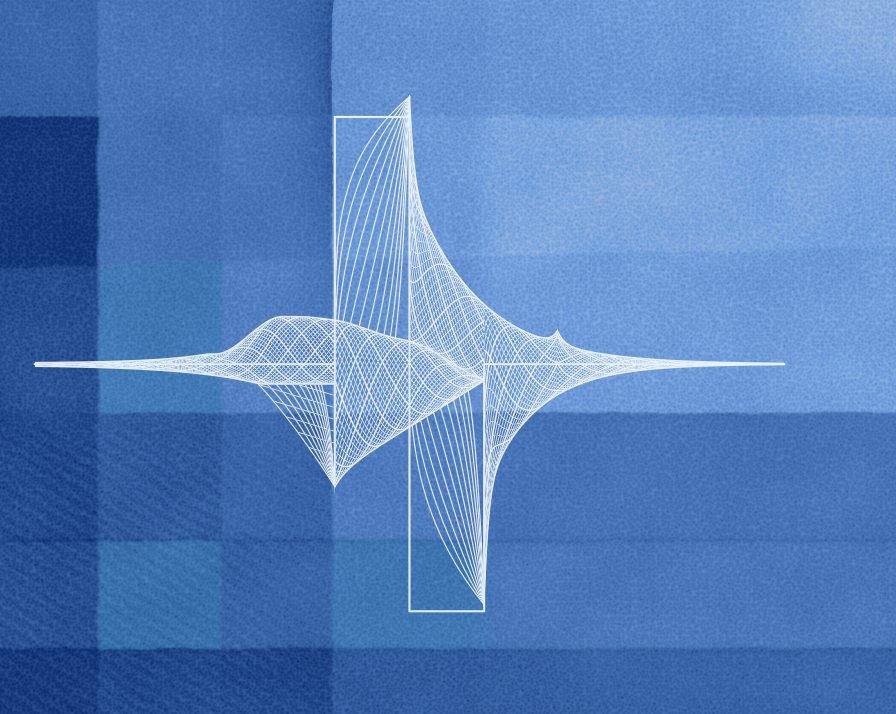
A WebGL 1 fragment shader for this background:

```glsl
precision highp float;
// A white string-art pulse over a patchwork of blue watercolour tiles.
// Strands are phase-shifted cosines between two envelopes; tiles are blended
// tones roughened by layered sines and cellular grain.
uniform vec2 u_resolution;
#define CENTER vec2(0.457, 0.490)
#define UNITS_ACROSS 12.0
#define STRANDS 36
#define FAN_LINES 11
#define FINE 0.011
#define BOLD 0.022
#define FRAME 0.028
#define PULSE 3.31
#define GRAIN 0.75
#define WOBBLE 0.0025
const float STEP = 0.002;

float hash(vec2 c) { return fract(sin(dot(c, vec2(127.1, 311.7))) * 43758.5); }

// Distance to the nearest scattered point.
float cellular(vec2 p) {
  vec2 cell = floor(p);
  float nearest = 1.0;
  for (int j = -1; j <= 1; j++)
    for (int i = -1; i <= 1; i++) {
      vec2 g = cell + vec2(float(i), float(j));
      nearest = min(nearest, length(g + vec2(hash(g), hash(g + 57.0)) - p));
    }
  return nearest;
}

float wash(vec2 p) {
  float sum = 0.0, amp = 0.5;
  for (int i = 0; i < 5; i++) {
    sum += amp * sin(p.x + 1.7 * sin(p.y)) * cos(p.y - 0.6 * p.x);
    p = mat2(1.6, 1.2, -1.2, 1.6) * p + 3.1;
    amp *= 0.62;
  }
  return sum;
}

// Blue scale: 0 is navy, 3 is sky, 4 is pale.
vec3 blues(float t) {
  vec3 c = mix(vec3(0.09, 0.23, 0.49), vec3(0.21, 0.38, 0.64), clamp(t, -0.3, 1.0));
  c = mix(c, vec3(0.31, 0.49, 0.75), clamp(t - 1.0, 0.0, 1.0));
  c = mix(c, vec3(0.45, 0.63, 0.87), clamp(t - 2.0, 0.0, 1.0));
  return mix(c, vec3(0.65, 0.75, 0.88), clamp(t - 3.0, 0.0, 1.0));
}

float edge(float at, float v) { return smoothstep(at - 0.003, at + 0.003, v); }

// Tone along one row of five tiles.
float row(float x, vec4 tiles, float last) {
  float t = mix(mix(tiles.x, tiles.y, edge(0.109, x)), tiles.z, edge(0.247, x));
  return mix(mix(t, tiles.w, edge(0.371, x)), last, smoothstep(0.52, 0.56, x));
}

vec3 paper(vec2 uv, vec2 p) {
  vec2 w = uv + WOBBLE * vec2(wash(p * 25.0), wash(p * 25.0 + 40.0));
  float t = row(w.x, vec4(0.0, 0.4, 0.3, 0.9), 1.1);
  float low = edge(0.091, w.y), mid = edge(0.243, w.y), high = edge(0.422, w.y);
  t = mix(t, row(w.x, vec4(0.6, 1.4, 1.1, 1.6), 1.8), low);
  t = mix(t, row(w.x, vec4(0.4, 0.9, 1.2, 2.0), 1.7), mid);
  t = mix(t, row(w.x, vec4(0.5, 1.7, 2.1, 2.6), 2.95), high);
  float upper = edge(0.64 + 0.03 * (w.x - 0.5), w.y);
  t = mix(t, row(w.x, vec4(0.0, 1.7, 1.9, 2.85), 3.2), upper);
  t = mix(t, row(w.x, vec4(1.2, 1.8, 1.7, 2.6), 2.8), edge(0.837, w.y));
  // Pooled pigment at the seams, pale upper right corner.
  t -= 0.9 * exp((w.x - 0.371) * 32.0) * step(w.x, 0.371) * smoothstep(0.4, 0.9, w.y);
  t -= 0.4 * (exp(-abs(w.y - 0.243) * 350.0) + exp(-abs(w.y - 0.091) * 350.0));
  t += 0.7 * smoothstep(0.25, 0.0, length(uv - 1.0));
  // Mottling, speckle and diagonal brush hatching.
  float hatch = sin((p.x * 0.6 + p.y) * 330.0 + 3.0 * wash(p * 9.0));
  t += 0.12 * hatch * smoothstep(0.45, 0.35, uv.y) * smoothstep(0.5, 0.2, uv.x);
  t += 0.2 * wash(p * 14.0) + 0.12 * wash(p * 4.0) + GRAIN * (cellular(p * 210.0) - 0.45);
  t -= 0.3 * smoothstep(0.22, 0.05, cellular(p * 75.0));
  float teal = mix(low * row(w.x, vec4(0.0, 1.0, 0.0, 1.0), 0.0), 0.0, mid);
  teal += high * (1.0 - upper) * row(w.x, vec4(0.0, 1.0, 0.0, 0.0), 0.0);
  return blues(t) + teal * vec3(-0.02, 0.025, 0.0);
}

// Line coverage from vertical offset and slope.
float stroke(float dy, float slope, float width) {
  float d = abs(dy) / sqrt(1.0 + slope * slope);
  return clamp((0.5 * width - d) * u_resolution.x / UNITS_ACROSS + 0.5, 0.0, 1.0);
}

float bar(vec2 q, float x0, float y0, float x1, float y1) {
  return stroke(length(q - clamp(q, vec2(x0, y0), vec2(x1, y1))), 0.0, FRAME);
}

// Lower and upper envelope: 0 left lens, 1 middle lobe, 2 skirt, 3 right tail.
vec2 span(float x, float part) {
  if (part < 0.5) return vec2(-0.015 - 0.25 * exp(min(x + 2.0, 0.0)), 0.015 + 0.12 * exp(1.4 * min(x + 2.7, 0.0))
    + 0.5 * smoothstep(-2.6, -1.7, x) - 0.08 * smoothstep(-1.5, -0.6, x));
  float crest = 0.61 - 0.3 * smoothstep(-1.2, 0.1, x) - 0.53 * smoothstep(-0.1, 1.15, x);
  if (part < 1.5) return vec2(-0.22 - 0.62 * (1.0 - x) - 0.18 * exp(-6.0 * (x + 1.0)), crest);
  float decay = 2.45 * exp(-1.12 * x) + 1.15 * exp(-18.0 * x);
  if (part < 2.5) return vec2(crest, decay);
  return vec2(-1.7 * exp(1.45 - 1.45 * x) - 1.5 * exp(18.0 - 18.0 * x), decay + 0.18 * exp(-11.0 * abs(x - 1.98)));
}

float mesh(vec2 q, float part, float turn) {
  vec2 s0 = span(q.x, part), s1 = span(q.x + STEP, part), slope = (s1 - s0) / STEP;
  float ink = max(stroke(q.y - s0.x, slope.x, BOLD), stroke(q.y - s0.y, slope.y, BOLD));
  for (int k = 0; k < STRANDS; k++) {
    float a = 6.2832 * float(k) / float(STRANDS) + turn * q.x;
    float y0 = mix(s0.x, s0.y, 0.5 + 0.5 * cos(a));
    float y1 = mix(s1.x, s1.y, 0.5 + 0.5 * cos(a + turn * STEP));
    ink = max(ink, stroke(q.y - y0, (y1 - y0) / STEP, mod(float(k), 6.0) < 0.5 ? BOLD : FINE));
  }
  return ink * step(-PULSE, q.y) * step(q.y, 3.6);
}

// Power curves sweeping from a base height to one tip.
float fan(vec2 q, vec2 ends, float base, float tip, vec2 powers) {
  float t = (q.x - ends.x) / (ends.y - ends.x), ink = 0.0;
  if (t <= 0.001 || t >= 1.0) return 0.0;
  for (int k = 0; k < FAN_LINES; k++) {
    float e = powers.x * pow(powers.y / powers.x, float(k) / float(FAN_LINES - 1));
    float rise = (tip - base) * pow(t, e);
    ink = max(ink, stroke(q.y - base - rise, rise * e / (q.x - ends.x), FINE * 1.4));
  }
  return ink;
}

void main() {
  vec2 uv = gl_FragCoord.xy / u_resolution;
  vec2 q = (uv - CENTER) * u_resolution * UNITS_ACROSS / u_resolution.x;
  // Square pulse frame.
  float ink = max(bar(q, -5.02, 0.0, -1.0, 0.0), bar(q, 1.0, 0.0, 5.02, 0.0));
  ink = max(ink, max(bar(q, -1.0, -1.64, -1.0, PULSE), bar(q, -1.0, PULSE, 0.0, PULSE)));
  ink = max(ink, max(bar(q, 0.0, -PULSE, 0.0, 3.58), bar(q, 0.0, -PULSE, 1.0, -PULSE)));
  ink = max(ink, bar(q, 1.0, -PULSE, 1.0, 0.0));
  // Woven body, fans above and below, laddered wedge on the left.
  float part = q.x < -1.0 ? 0.0 : (q.x < 1.0 ? 1.0 : 3.0);
  vec2 body = span(q.x, part);
  if (abs(q.x) < 5.02) ink = max(ink, mesh(q, part, 2.9));
  if (q.x > 0.0 && q.x < 1.0) ink = max(ink, mesh(q, 2.0, 3.2));
  if (q.y > body.y) ink = max(ink, fan(q, vec2(-1.0, 0.0), -0.6, 3.58, vec2(0.2, 7.0)));
  if (q.y < body.x) {
    ink = max(ink, fan(q, vec2(0.0, 1.0), 0.3, -3.22, vec2(0.35, 7.0)));
    ink = max(ink, fan(q, vec2(-2.5, -1.0), 0.1, -1.64, vec2(1.35, 12.0)));
    float rim = 0.1 - 1.74 * pow(max(q.x + 2.5, 0.0) / 1.5, 1.35);
    float rung = mod(q.y + 0.3 * q.x, 0.16) - 0.08;
    if (q.x < -1.0 && q.y > rim) ink = max(ink, stroke(rung, 0.3, FINE));
  }
  vec3 color = paper(uv, gl_FragCoord.xy / u_resolution.y);
  gl_FragColor = vec4(mix(color, vec3(0.95, 0.97, 0.99), 0.92 * ink), 1.0);
}
```
